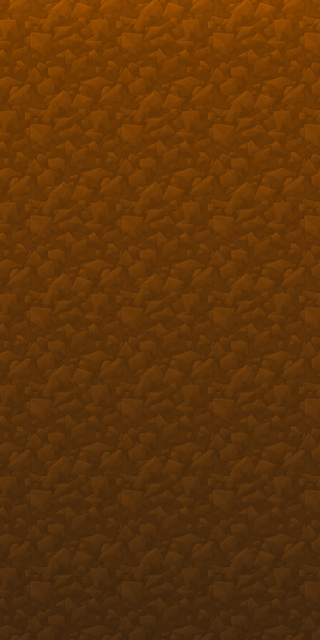
Give the GLSL for this texture, as a WebGL 1 fragment shader.

```glsl
precision highp float;
// Repeating bed of faceted amber stones that darkens from top to bottom.
uniform vec2 u_resolution;

#define TILES 3.5           // pattern repeats across the width
#define FRONT_CELLS 5.0     // large stones per repeat
#define BACK_CELLS 7.0      // small stones per repeat
#define SIDES 6             // edges of one stone
#define CONTRAST 0.56       // overall relief strength
#define MEAN_SHADE 0.94     // relief level that keeps the plain color
#define FACET_LIGHT 0.22    // contrast between facets
#define GRAIN 0.17          // strength of the surface mottling
#define GAP_SHADE 0.86      // brightness between stones
#define STRETCH 0.8         // how elongated stones may be
#define TOP_COLOR vec3(0.496, 0.252, 0.006)
#define BOTTOM_COLOR vec3(0.276, 0.164, 0.056)

const float TAU = 6.28318;
const float EDGE_SOFT = 0.05;
const vec2 LIGHT_DIR = vec2(-0.45, 0.89);

float hash(vec2 p, float seed) {
    vec3 v = fract(vec3(p.xyx + seed * 1.37) * vec3(0.1031, 0.1030, 0.0973));
    v += dot(v, v.yzx + 33.33);
    return fract((v.x + v.y) * v.z);
}

// Value noise that wraps after the given period
float noise(vec2 p, float period) {
    vec2 i = floor(p), f = fract(p);
    f = f * f * (3.0 - 2.0 * f);
    vec2 a = mod(i, period), b = mod(i + 1.0, period);
    return mix(mix(hash(a, 5.0), hash(vec2(b.x, a.y), 5.0), f.x),
               mix(hash(vec2(a.x, b.y), 5.0), hash(b, 5.0), f.x), f.y);
}

// One cut stone: x = signed edge distance, y = brightness
vec2 stone(vec2 q, vec2 id, float seed) {
    float size = mix(0.36, 0.84, hash(id, seed + 1.0));
    float spin = TAU * hash(id, seed + 2.0);
    float plateau = mix(0.0, 0.5, hash(id, seed + 3.0));
    float rise = dot(q, LIGHT_DIR) / size;
    float edge = -10.0;
    float weightSum = exp(24.0 * plateau);
    float lightSum = weightSum * 0.2;
    // Squash across a random axis so that stones lie in all directions
    float lean = TAU * hash(id, seed + 8.0);
    vec2 axis = vec2(cos(lean), sin(lean));
    q += STRETCH * hash(id, seed + 9.0) * axis * dot(q, axis);
    for (int k = 0; k < SIDES; k++) {
        float fk = float(k);
        float turn = fk + 0.9 * (hash(id, seed + 10.0 + fk) - 0.5);
        float angle = spin + TAU * turn / float(SIDES);
        vec2 normal = vec2(cos(angle), sin(angle));
        float reach = size * mix(0.5, 1.1, hash(id, seed + 20.0 + fk));
        float along = dot(q, normal);
        float weight = exp(24.0 * min(along / reach, 2.0));
        float tint = hash(id, seed + 30.0 + fk) - 0.5;
        edge = max(edge, along - reach);
        weightSum += weight;
        lightSum += weight * (0.7 * dot(normal, LIGHT_DIR) + 0.9 * tint);
    }
    float shade = 0.94 + FACET_LIGHT * lightSum / weightSum;
    shade += 0.06 * rise + 0.12 * (hash(id, seed + 4.0) - 0.5);
    // Thin worn rim on the lit side
    float rim = smoothstep(0.09, 0.0, abs(edge + 0.05));
    shade += 0.13 * rim * smoothstep(0.0, 0.5, rise);
    return vec2(edge, shade);
}

// Paints one layer of stones over the given brightness, upper rows first
float stoneLayer(float base, vec2 p, float cells, float level, float seed) {
    vec2 g = p * cells;
    vec2 cell = floor(g);
    for (int j = 0; j < 3; j++) {
        for (int i = 0; i < 3; i++) {
            vec2 c = cell + vec2(float(i) - 1.0, 1.0 - float(j));
            vec2 id = mod(c, cells);
            vec2 jitter = vec2(hash(id, seed + 6.0), hash(id, seed + 7.0));
            vec2 center = c + 0.5 + 0.75 * (jitter - 0.5);
            vec2 s = stone(g - center, id, seed);
            float contact = exp(-11.0 * max(s.x, 0.0));
            float cover = smoothstep(EDGE_SOFT, -EDGE_SOFT, s.x);
            base *= 1.0 - 0.16 * contact;
            base = mix(max(base, 0.72), s.y * level, cover);
        }
    }
    return base;
}

void main() {
    vec2 p = gl_FragCoord.xy / u_resolution.x * TILES;
    float height = gl_FragCoord.y / u_resolution.y;

    // Stones, small ones behind
    float shade = stoneLayer(GAP_SHADE, p, BACK_CELLS, 0.98, 51.0);
    shade = stoneLayer(shade, p, FRONT_CELLS, 1.02, 3.0);

    // Surface mottling
    float mottle = 0.35 * noise(p * 14.0, 14.0) + 0.65 * noise(p * 36.0, 36.0);
    shade += GRAIN * (mottle - 0.5);
    shade = 1.0 + CONTRAST * (shade - MEAN_SHADE);

    // Vertical fall of light, with a glow at the top edge
    vec3 color = mix(BOTTOM_COLOR, TOP_COLOR, height);
    color *= 1.0 + 0.08 * smoothstep(0.9, 1.0, height);
    gl_FragColor = vec4(color * shade, 1.0);
}
```
